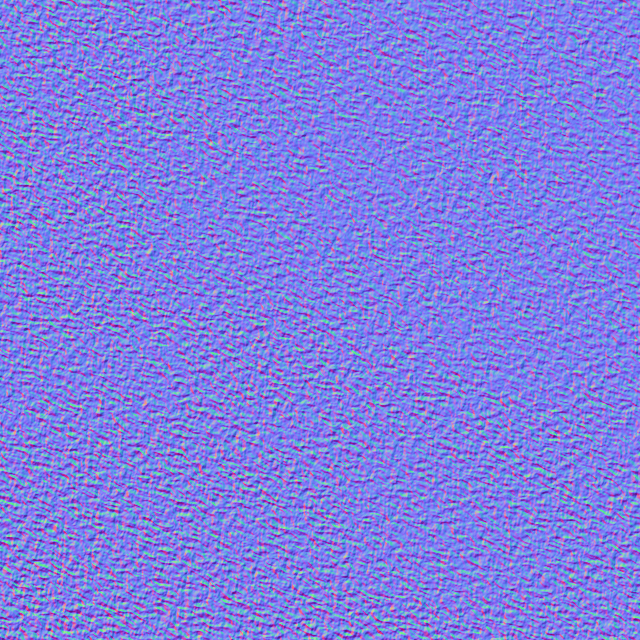
A Shadertoy shader for this texture map:

```glsl
// Tangent-space normal map of finely creased leather with slanting wrinkles.

float gradientNoise(vec2 p) {
    vec2 cell = floor(p), f = p - cell;
    vec2 w = f * f * f * (f * (f * 6.0 - 15.0) + 10.0);
    float corner[4];
    for (int i = 0; i < 4; i++) {
        vec2 o = vec2(i & 1, i >> 1);
        float angle = 6.2832 * fract(sin(dot(cell + o, vec2(127.1, 311.7))) * 43758.5);
        corner[i] = dot(vec2(cos(angle), sin(angle)), f - o);
    }
    return mix(mix(corner[0], corner[1], w.x), mix(corner[2], corner[3], w.x), w.y);
}

vec2 turn(vec2 p, float a) {
    return mat2(cos(a), sin(a), -sin(a), cos(a)) * p;
}

// Narrow groove along the zero line of the noise
float crease(vec2 p) {
    float n = gradientNoise(p);
    return -exp(-18.0 * n * n);
}

float leatherHeight(vec2 p) {
    // Small bends break the wrinkles into short, uneven pieces
    p += 0.003 * vec2(gradientNoise(p * 43.0), gradientNoise(p * 47.0 + 40.0));

    float h = 0.70 * gradientNoise(turn(p, 0.25) * vec2(70.0, 138.0));      // short wrinkles
    h += 0.30 * crease(turn(p, 0.48) * vec2(42.0, 98.0) + 17.0);           // slanting creases
    h += 0.42 * gradientNoise(turn(p, 0.08) * vec2(168.0, 72.0) + 71.0);   // upright folds
    h += 0.22 * gradientNoise(turn(p, 0.70) * 230.0 + 133.0);             // fine grain
    return h;
}

void mainImage(out vec4 fragColor, in vec2 fragCoord) {
    vec2 p = fragCoord / iResolution.y;

    // Central differences, wide enough to soften the finest grain
    vec2 e = vec2(0.0008, 0.0);
    vec2 slope = vec2(leatherHeight(p + e.xy) - leatherHeight(p - e.xy),
                      leatherHeight(p + e.yx) - leatherHeight(p - e.yx)) / (2.0 * e.x);

    // Relief fades towards the upper right and varies in soft patches
    float relief = 1.0 + 0.2 * (0.5 - p.x) + 0.2 * (0.5 - p.y)
                 + 0.2 * gradientNoise(turn(p, 0.4) * vec2(3.0, 6.0) + 9.0);
    slope *= 0.0044 * relief;

    // Flatten the plateaus and sharpen the steep flanks
    slope *= 0.62 + 0.75 * length(slope);

    // Folds are steeper on their right flank; green points down
    float tilt = -slope.x;
    tilt += 0.4 * tilt * tilt - 0.03;
    vec2 lean = normalize(vec3(tilt, slope.y, 1.0)).xy;

    // Blue darkens quickly on steep flanks
    float facing = 0.94 - 1.1 * dot(lean, lean);
    fragColor = vec4(0.5 + 0.5 * vec3(lean, facing), 1.0);
}
```
